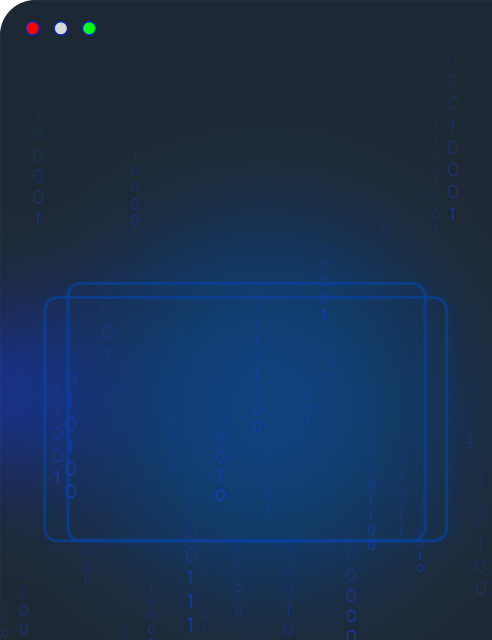
Reproduce this background procedurally as a WebGL 1 fragment shader.

```glsl
precision highp float;
// Dark rounded window with a blue glow, two outlined panels and falling columns of rings and bars.
uniform vec2 u_resolution;

float hash(float n) {
  return fract(sin(n * 127.1) * 43758.5);
}

float roundedBox(vec2 p, vec2 halfSize, float radius) {
  vec2 q = abs(p) - halfSize + radius;
  return length(max(q, 0.0)) + min(max(q.x, q.y), 0.0) - radius;
}

float segment(vec2 p, vec2 a, vec2 b) {
  vec2 ab = b - a;
  return length(p - a - ab * clamp(dot(p - a, ab) / dot(ab, ab), 0.0, 1.0));
}

// Coverage of a shape whose edge is at distance zero
float fill(float d, float pixel) {
  return 1.0 - smoothstep(-0.6 * pixel, 0.6 * pixel, d);
}

// Soft line along the outline of a panel
float outline(float d, float pixel) {
  float core = fill(abs(d) - 0.0022, pixel);
  return 0.6 * core + 0.15 * exp(-abs(d) * 250.0);
}

// Distance to a ring or a flagged bar, in units of one cell
float glyph(vec2 q, float isBar) {
  float ring = abs(length(q * vec2(1.35, 1.0)) - 0.28);
  float bar = min(segment(q, vec2(0.0, -0.28), vec2(0.0, 0.28)),
                  segment(q, vec2(0.0, 0.28), vec2(-0.12, 0.2)));
  return mix(ring, bar, isBar) - 0.035;
}

// Scattered columns that fade upwards from their lowest cell
float rain(vec2 p, float width, float pixel) {
  float light = 0.0;
  for (int i = 0; i < 30; i++) {
    float id = float(i) + 1.0;
    float pitch = mix(0.013, 0.037, hash(id + 40.3));
    float x = width * (float(i) + 0.2 + 0.6 * hash(id)) / 30.0;
    float headHeight = hash(id + 80.7);
    float head = mix(-0.07, 0.66, headHeight * headHeight);
    float count = floor(mix(6.0, 11.0, hash(id + 120.1)));

    float row = (p.y - head) / pitch;
    float cell = floor(row);
    float inside = step(0.0, cell) * step(cell, count - 1.0);
    vec2 q = vec2((p.x - x) / pitch, row - cell - 0.5);
    float isBar = step(0.66, hash(id * 3.7 + cell * 1.3));
    float fade = pow(1.0 - clamp(cell / count, 0.0, 1.0), 1.2);
    float strength = mix(0.25, 0.8, hash(id + 160.9));
    light = max(light, inside * fade * strength * fill(glyph(q, isBar) * pitch, pixel));
  }
  return light;
}

void main() {
  float pixel = 1.0 / u_resolution.y;
  float width = u_resolution.x * pixel;
  vec2 p = gl_FragCoord.xy * pixel;

  // Central glow and a more violet one on the left edge
  float centre = 1.0 - smoothstep(0.05, 0.48, length(p - vec2(0.415, 0.365)));
  vec3 color = mix(vec3(0.118, 0.157, 0.202), vec3(0.055, 0.25, 0.475), centre);
  vec2 side = (p - vec2(0.0, 0.385)) / vec2(0.19, 0.15);
  color = mix(color, vec3(0.09, 0.2, 0.61), 0.75 * exp(-dot(side, side)));

  // Falling columns
  color = mix(color, vec3(0.07, 0.25, 0.85), rain(p, width, pixel));

  // Overlapping panels
  float tall = roundedBox(p - vec2(0.385, 0.356), vec2(0.279, 0.201), 0.02);
  float wide = roundedBox(p - vec2(0.384, 0.345), vec2(0.314, 0.19), 0.02);
  vec3 lineColor = vec3(0.03, 0.25, 0.62);
  color = mix(color, lineColor, outline(tall, pixel));
  color = mix(color, lineColor, outline(wide, pixel));

  // Three window buttons: red, grey, green
  for (int i = 0; i < 3; i++) {
    float n = float(i);
    float d = length(p - vec2(0.0508 + 0.0443 * n, 0.9557));
    vec3 button = n < 0.5 ? vec3(1.0, 0.0, 0.0)
                : n < 1.5 ? vec3(0.85) : vec3(0.0, 1.0, 0.07);
    color = mix(color, vec3(0.04, 0.16, 0.7), fill(d - 0.0115, pixel));
    color = mix(color, button, fill(d - 0.0092, pixel));
  }

  // White outside the rounded top left corner
  vec2 corner = max(vec2(0.055 - p.x, p.y - 0.945), 0.0);
  color = mix(vec3(1.0), color, fill(length(corner) - 0.055, pixel));

  gl_FragColor = vec4(color, 1.0);
}
```
